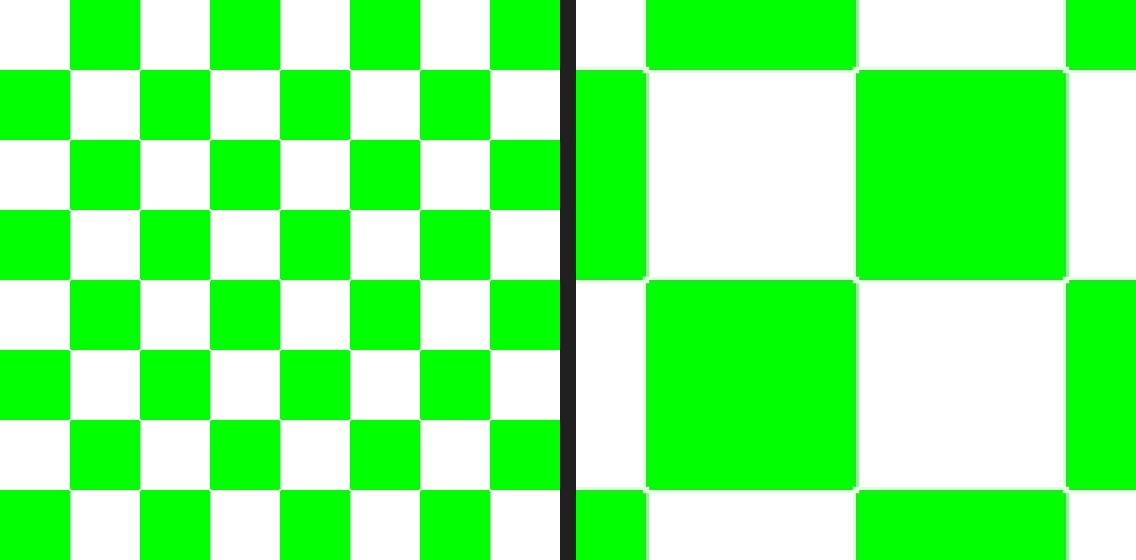
Left, the full canvas; right, a detail of the centre.
A three.js fragment shader for this pattern:

```glsl
// Green and white checkerboard with thin softened seams between the squares.
varying vec2 vUv;

const float CELLS = 8.0;            // squares across and down
const float SEAM = 1.0 / 512.0;     // width of each band beside a seam
const vec3 WHITE = vec3(1.0);
const vec3 GREEN = vec3(0.0, 1.0, 0.0);
const vec3 GREEN_RIM = vec3(0.09, 0.93, 0.10);
const vec3 PALE_FRINGE = vec3(0.89, 0.99, 0.88);
const vec3 DEEP_FRINGE = vec3(0.60, 0.94, 0.61);

// 1 inside a band of the given half width, 0 outside, with a soft edge
float band(float dist, float halfWidth, float soft) {
  return 1.0 - smoothstep(halfWidth - soft, halfWidth + soft, dist);
}

void main() {
  vec2 grid = vUv * CELLS;
  vec2 pixel = fwidth(vUv);
  float soft = 0.5 * max(pixel.x, pixel.y);

  // Offset to the nearest inner seam; the canvas border has none
  vec2 seam = clamp(floor(grid + 0.5), 1.0, CELLS - 1.0);
  vec2 offset = (grid - seam) / CELLS;
  vec2 dist = abs(offset);
  float nearest = min(dist.x, dist.y);

  // The lower left square is green
  vec2 cell = floor(grid);
  float side = 1.0 - 2.0 * mod(cell.x + cell.y, 2.0);
  float greenCover = smoothstep(-soft, soft, side * nearest);

  // Dark rim on the green side, pale fringe on the white side
  float edge = band(nearest, SEAM, soft);
  float rightOfGreen = step(dist.x, dist.y) * step(0.0, offset.x);
  vec3 fringe = mix(PALE_FRINGE, DEEP_FRINGE, rightOfGreen);
  vec3 greenSide = mix(GREEN, GREEN_RIM, edge);
  vec3 whiteSide = mix(WHITE, fringe, edge);

  // Small light notch where four squares meet
  float corner = band(max(dist.x, dist.y), SEAM, soft);
  vec3 color = mix(whiteSide, greenSide, greenCover);
  color = mix(color, PALE_FRINGE, corner);

  gl_FragColor = vec4(color, 1.0);
}
```
